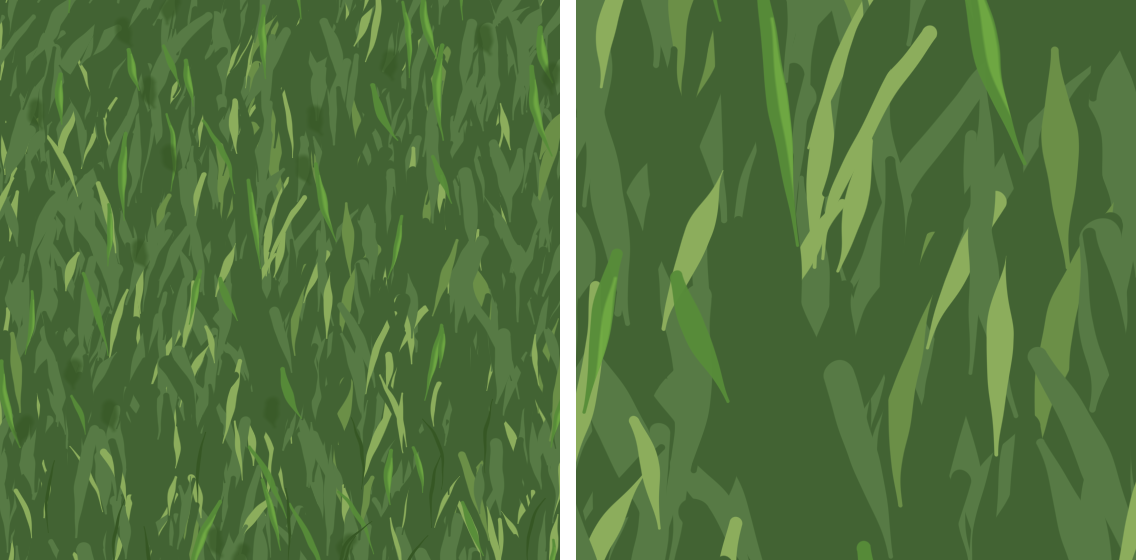
Left, the full canvas; right, a detail of the centre.
Reproduce this texture procedurally as a Shadertoy shader.

```glsl
// Dense painted grass: overlapping flat blades with vivid accents and soft shade.

const vec3 SHADE_GREEN = vec3(0.26, 0.39, 0.20);
const vec3 MID_GREEN   = vec3(0.34, 0.48, 0.27);
const vec3 SOFT_GREEN  = vec3(0.42, 0.56, 0.28);
const vec3 PALE_GREEN  = vec3(0.55, 0.68, 0.36);
const vec3 LEAF_GREEN  = vec3(0.34, 0.55, 0.22);
const vec3 VIVID_GREEN = vec3(0.44, 0.67, 0.26);
const vec3 DEEP_GREEN  = vec3(0.21, 0.34, 0.14);

const int BLADE_LAYERS = 14;

vec2 hash2(vec2 p, float seed) {
    vec3 q = fract(vec3(p.xyx + seed * 17.31) * vec3(0.1031, 0.1030, 0.0973));
    q += dot(q, q.yzx + 33.33);
    return fract((q.xx + q.yz) * q.zy);
}

float gradientDot(vec2 corner, vec2 offset) {
    return dot(hash2(corner, 3.0) * 2.0 - 1.0, offset);
}

float gradientNoise(vec2 p) {
    vec2 i = floor(p), f = fract(p);
    vec2 u = f * f * f * (f * (f * 6.0 - 15.0) + 10.0);
    vec2 e = vec2(1.0, 0.0);
    float low  = mix(gradientDot(i, f), gradientDot(i + e.xy, f - e.xy), u.x);
    float high = mix(gradientDot(i + e.yx, f - e.yx), gradientDot(i + e.xx, f - e.xx), u.x);
    return mix(low, high, u.y);
}

// Coverage of a shape whose edge is softened over a given width
float cover(float dist, float soft) {
    return 1.0 - smoothstep(-soft, soft, dist);
}

// Blade frame: y runs along the blade, a positive angle leans right
vec2 bladeSpace(vec2 p, vec2 root, float angle) {
    vec2 q = p - root;
    float c = cos(angle), s = sin(angle);
    return vec2(c * q.x - s * q.y, s * q.x + c * q.y);
}

// Curved stroke, narrow at the foot, with a tip between round and pointed
float bladeDistance(vec2 q, float halfLength, float halfWidth, float bend, float tip) {
    float t = clamp(q.y / halfLength, -1.0, 1.0);
    q.x -= bend * halfLength * t * t;
    float width = halfWidth * mix(0.15, 1.0, smoothstep(-1.0, 0.1, t));
    width *= mix(1.0, tip, smoothstep(0.2, 1.0, t));
    return length(vec2(q.x, q.y - t * halfLength)) - width;
}

vec3 bladeColor(float pick) {
    vec3 color = pick < 0.55 ? SHADE_GREEN : MID_GREEN;
    color = pick > 0.86 ? SOFT_GREEN : color;
    return pick > 0.885 ? PALE_GREEN : color;
}

// One layer of flat, opaque blades
vec3 paintBlades(vec3 color, vec2 p, float cells, float seed, float soft) {
    vec2 home = floor(p * cells);
    for (int k = 0; k < 9; k++) {
        vec2 cell = home + vec2(k % 3 - 1, k / 3 - 1);
        vec2 root = (cell + hash2(cell, seed)) / cells;
        vec2 size = hash2(cell, seed + 0.37);
        vec2 pose = hash2(cell, seed + 0.71);
        vec2 style = hash2(cell, seed + 0.93);
        float pale = step(0.885, style.x);
        float angle = 0.04 + (pose.x + pose.y - 1.0) * 0.62;
        angle += 0.45 * smoothstep(0.78, 0.95, root.y) * size.y;
        float halfLength = mix(0.04, 0.1, size.x) * mix(1.0, 0.75, pale);
        float halfWidth = mix(0.007, 0.015, size.y) * mix(1.0, 0.55, pale);
        float dist = bladeDistance(bladeSpace(p, root, angle), halfLength, halfWidth,
                                   (pose.y - 0.5) * 0.3, style.y);
        color = mix(color, bladeColor(style.x), cover(dist, soft));
    }
    return color;
}

// Sparse vivid blades, each with a brighter streak on one side
vec3 paintAccents(vec3 color, vec2 p, float cells, float seed, float soft) {
    vec2 home = floor(p * cells);
    for (int k = 0; k < 9; k++) {
        vec2 cell = home + vec2(k % 3 - 1, k / 3 - 1);
        vec2 root = (cell + hash2(cell, seed)) / cells;
        vec2 size = hash2(cell, seed + 0.37);
        vec2 pose = hash2(cell, seed + 0.71);
        vec2 q = bladeSpace(p, root, (pose.x - 0.56) * 0.9);
        float halfLength = mix(0.035, 0.085, size.x);
        float halfWidth = mix(0.0045, 0.0085, size.y);
        float bend = (size.y - 0.5) * 0.3;
        float body = cover(bladeDistance(q, halfLength, halfWidth, bend, 0.5), soft);
        float streak = cover(bladeDistance(q - vec2(0.003, 0.0), halfLength * 0.7,
                                           halfWidth * 0.45, bend, 0.3), soft * 2.0);
        vec3 paint = mix(LEAF_GREEN, VIVID_GREEN, streak * step(0.25, pose.x));
        color = mix(color, paint, body * step(pose.y, 0.6) * 0.95);
    }
    return color;
}

// Blurred dabs of shade, plus thin dark stalks near the ground
vec3 paintShade(vec3 color, vec2 p, float cells, float seed, float soft) {
    vec2 home = floor(p * cells);
    for (int k = 0; k < 9; k++) {
        vec2 cell = home + vec2(k % 3 - 1, k / 3 - 1);
        vec2 root = (cell + hash2(cell, seed)) / cells;
        vec2 pose = hash2(cell, seed + 0.37);
        vec2 q = bladeSpace(p, root, (pose.x - 0.5) * 0.9);
        float dab = cover(bladeDistance(q, 0.02, 0.014, 0.2, 0.9), 0.006);
        float stalk = cover(bladeDistance(q, 0.065, 0.003, pose.x - 0.5, 0.3), soft);
        color = mix(color, DEEP_GREEN, dab * step(pose.y, 0.5) * 0.65);
        color = mix(color, DEEP_GREEN, stalk * step(0.4, pose.y) * step(root.y, 0.3));
    }
    return color;
}

void mainImage(out vec4 fragColor, in vec2 fragCoord) {
    vec2 p = fragCoord / iResolution.y;
    float soft = 0.8 / iResolution.y;

    // Slight hand-drawn wobble of every outline
    p += 0.004 * vec2(gradientNoise(p * 28.0), gradientNoise(p * 28.0 + 41.0));

    vec3 color = SHADE_GREEN;
    for (int i = 0; i < BLADE_LAYERS; i++) {
        color = paintBlades(color, p, 8.0, float(i) + 1.0, soft);
    }
    color = paintAccents(color, p, 8.0, 31.0, soft);
    color = paintShade(color, p, 7.0, 47.0, soft);
    fragColor = vec4(color, 1.0);
}
```
